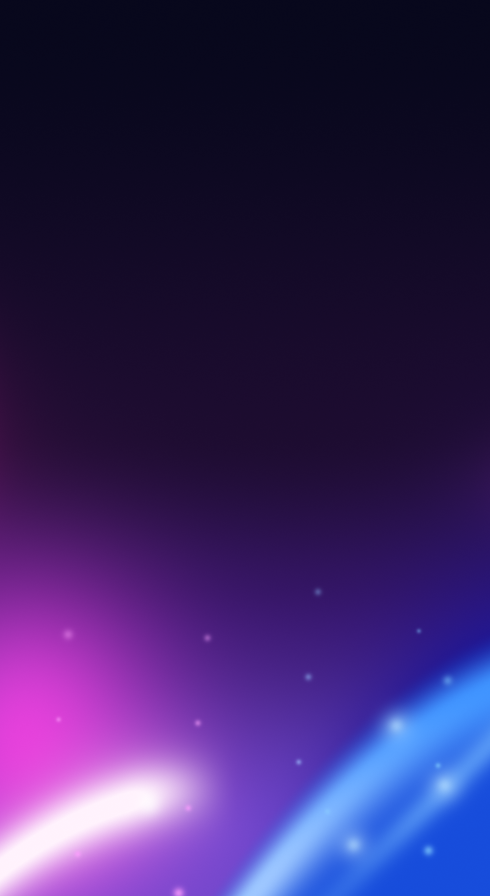
A Shadertoy shader for this background:

```glsl
float hash(float n) {
    return fract(sin(n * 91.37) * 4375.85);
}

// Bell curve: 1 at zero, fading out over the given width
float bell(float x, float width) {
    x /= width;
    return exp(-x * x);
}

// Violet night sky, darkest at the top
vec3 sky(vec2 p) {
    vec3 col = mix(vec3(.115, .048, .19), vec3(.03, .03, .11), smoothstep(.45, 1., p.y));
    col = mix(vec3(.22, .09, .43), col, smoothstep(.28, .52, p.y));
    col = mix(vec3(.43, .28, .80), col, smoothstep(.05, .35, p.y));
    col += vec3(.09, .01, .05) * exp(-p.x / .04) * bell(p.y - .5, .13);
    col += vec3(.06, .02, .06) * exp((p.x - .55) / .05) * bell(p.y - .46, .06);
    return col;
}

// Magenta cloud with a white arc sweeping through its base
vec3 addMagenta(vec3 col, vec2 p) {
    float cloud = bell(length((p - vec2(.03, .17)) / vec2(.15, .18)), 1.);
    col = mix(col, vec3(.90, .25, .86), cloud);

    float arc = p.y - (.03 + .75 * p.x - 1.6 * p.x * p.x);
    float halo = bell(arc, .07) * (1. - smoothstep(.08, .30, p.x));
    float core = bell(arc, .035) * (1. - smoothstep(.14, .27, p.x));
    col = mix(col, vec3(.93, .58, .92), .6 * halo);
    return mix(col, vec3(1., .95, .99), min(1., 1.1 * core));
}

// Curved blue wave with a bright rim and a thinner inner streak
vec3 addWave(vec3 col, vec2 p) {
    float t = p.x - .247;
    float depth = .72 * (1.375 * t - 1.52 * t * t - p.y);

    float shade = exp(-max(-depth, 0.) / .06) * smoothstep(.25, .55, p.x);
    col = mix(col, vec3(.09, .08, .60), .85 * shade);

    vec3 rim = mix(vec3(.62, .78, 1.), vec3(.25, .58, 1.), smoothstep(0., .24, p.y));
    vec3 body = mix(vec3(.09, .30, .86), rim, bell(depth - .035, .036));
    float streak = bell(.7 * (p.y - .98 * (p.x - .378)), .016);
    body = mix(body, vec3(.45, .72, 1.), streak * (.25 + .35 * smoothstep(0., .12, p.y)));
    return mix(col, body, smoothstep(-.014, .03, depth));
}

// Soft orbs and small scattered sparks
vec3 addLights(vec3 col, vec2 p) {
    for (float i = 0.; i < 3.; i++) {
        vec2 center = vec2(.397 + .024 * i + .078 * mod(i, 2.), .057 + .0665 * i);
        float r = length(p - center);
        col = mix(col, vec3(.72, .88, 1.), .4 * bell(r, .018) + .3 * bell(r, .008));
    }
    float r = length(p - vec2(.167, .103));
    col = mix(col, vec3(1.), .6 * bell(r, .012));

    for (float i = 1.; i < 16.; i++) {
        vec2 center = vec2(.55, .34) * fract(i * vec2(.7549, .5698) + vec2(.1, .3));
        float size = mix(.0025, .006, hash(i));
        vec3 tint = mix(vec3(1., .62, 1.), vec3(.5, .8, 1.), smoothstep(.2, .4, center.x));
        float strength = mix(.75, .35, center.y / .34);
        col = mix(col, tint, strength * bell(length(p - center), size));
    }
    return col;
}

void mainImage(out vec4 fragColor, in vec2 fragCoord) {
    vec2 p = fragCoord / iResolution.xy * vec2(.55, 1.);
    vec3 col = sky(p);
    col = addMagenta(col, p);
    col = addWave(col, p);
    col = addLights(col, p);

    // Fine dither against banding
    col += (hash(dot(floor(fragCoord), vec2(.127, .311))) - .5) / 255.;
    fragColor = vec4(clamp(col, 0., 1.), 1.);
}
```
